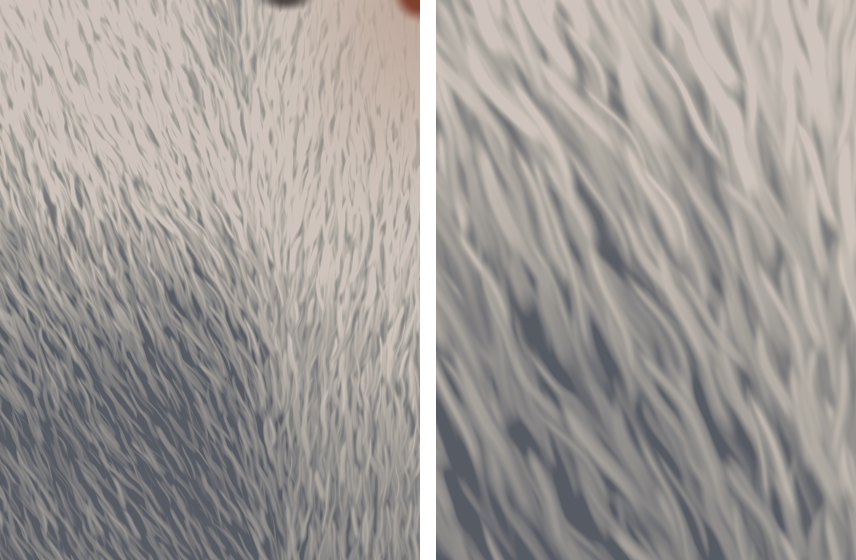
Left, the full canvas; right, a detail of the centre.
This texture is drawn by a Shadertoy shader. Its source:

```glsl
// Soft grey plush fur: overlapping wavy locks leaning toward a faint parting.

const vec3 SLATE = vec3(0.34, 0.355, 0.39);
const vec3 STEEL = vec3(0.47, 0.47, 0.48);
const vec3 ASH   = vec3(0.57, 0.56, 0.55);
const vec3 PEARL = vec3(0.68, 0.66, 0.63);
const vec3 CREAM = vec3(0.81, 0.77, 0.74);
const vec3 BLUSH = vec3(0.73, 0.63, 0.57);
const vec3 SHADOW = vec3(0.20, 0.17, 0.16);
const vec3 RUST  = vec3(0.50, 0.25, 0.18);
const int LAYERS = 5;

vec3 hash3(vec2 p, float seed) {
    vec3 q = fract(vec3(p.xyx + seed * 17.3) * vec3(0.1031, 0.1030, 0.0973));
    q += dot(q, q.yxz + 33.33);
    return fract((q.xxy + q.yzz) * q.zyx);
}

// Layered sines, roughly -1 to 1.
float waves(vec2 p, float frequency) {
    float sum = 0.0, gain = 0.55;
    for (int i = 0; i < 4; i++) {
        sum += gain * sin(p.x * frequency + 1.7 * sin(p.y * frequency * 0.7 + float(i)));
        p = mat2(0.8, -0.6, 0.6, 0.8) * p + 0.37;
        frequency *= 1.7;
        gain *= 0.6;
    }
    return sum;
}

// 0 on the left of the parting, 1 on the right.
float rightSide(vec2 p, float softness) {
    float parting = mix(0.50, 0.43, p.y) + 0.012 * sin(p.y * 11.0);
    return smoothstep(-softness, softness, p.x - parting);
}

// Lean of the pile, measured from the vertical.
float pileAngle(vec2 p) {
    float left = mix(-0.50, -0.36, smoothstep(0.1, 0.9, p.y));
    return mix(left, 0.08, rightSide(p, 0.11)) + 0.14 * waves(p, 14.0);
}

// Broad light: bright above and to the right, dim at the lower left.
float illumination(vec2 p) {
    float left = mix(0.14, 0.99, smoothstep(0.22, 0.84, p.y));
    float right = mix(0.42, 0.97, smoothstep(0.0, 0.72, p.y));
    float light = mix(left, right, rightSide(p, 0.13));
    vec2 hollow = (p - vec2(0.41, 0.98)) / vec2(0.06, 0.16);
    return light - 0.24 * exp(-dot(hollow, hollow)) + 0.06 * waves(p, 10.0);
}

vec3 furColour(float tone) {
    float t = clamp(tone, 0.0, 1.0) * 4.0;
    vec3 c = mix(SLATE, STEEL, clamp(t, 0.0, 1.0));
    c = mix(c, ASH, clamp(t - 1.0, 0.0, 1.0));
    c = mix(c, PEARL, clamp(t - 2.0, 0.0, 1.0));
    return mix(c, CREAM, clamp(t - 3.0, 0.0, 1.0));
}

// One wavy lock fading at both ends; returns coverage and relief.
vec2 lock(vec2 q, float angle, float halfLength, float width, float bend, float blur) {
    vec2 along = vec2(sin(angle), cos(angle));
    float t = dot(q, along) / halfLength;
    float curve = bend * (t * t - 0.3) + 0.0016 * sin(t * 4.0 + bend * 700.0);
    float s = dot(q, vec2(along.y, -along.x)) - curve;
    float taper = width * max(1.0 - t * t * t * t, 0.0) * (1.0 - 0.3 * t);
    float cover = smoothstep(-blur * 0.6, blur, taper - abs(s)) * smoothstep(1.0, 0.45, abs(t));
    float ridge = exp(-2.0 * s * s / (width * width)) - 0.5;
    float filaments = sin(s / width * 5.0 + bend * 900.0 + t);
    return vec2(cover, 0.16 * ridge + 0.035 * filaments + 0.05 * t);
}

// Lays one jittered grid of locks over the tone beneath.
float lockLayer(vec2 p, float under, float lift, float seed, float blur) {
    vec2 cell = vec2(0.020, 0.052);
    vec2 g = p / cell + vec2(seed * 0.37, seed * 0.61);
    vec2 home = floor(g);
    for (int j = -1; j <= 1; j++) {
        for (int i = -2; i <= 2; i++) {
            vec2 id = home + vec2(i, j);
            vec3 place = hash3(id, seed);
            vec3 form = hash3(id + 71.0, seed);
            vec2 q = (g - id - 0.5 - 0.8 * (place.xy - 0.5)) * cell;
            float angle = pileAngle(p - q) + 0.40 * (form.x - 0.5);
            vec2 hair = lock(q, angle, mix(0.036, 0.055, form.y),
                             mix(0.0034, 0.0062, form.z), 0.012 * (place.z - 0.5), blur);
            float tone = lift + 0.26 * (fract(place.z * 7.0 + form.x) - 0.5) + hair.y;
            under = mix(under, tone, 0.9 * hair.x);
        }
    }
    return under;
}

void mainImage(out vec4 fragColor, in vec2 fragCoord) {
    vec2 p = fragCoord / iResolution.y;
    float side = rightSide(p, 0.15);

    // Focus fades at the near and far ends.
    float blur = mix(0.0036, 0.0058, smoothstep(0.25, 0.55, abs(p.y - 0.5)));
    float relief = -0.46;
    for (int k = 0; k < LAYERS; k++) {
        float lift = mix(-0.32, 0.10, float(k) / float(LAYERS - 1));
        relief = lockLayer(p, relief, lift, float(k) + 1.0, blur);
    }
    float contrast = mix(1.25, 1.0, side) * mix(1.0, 0.8, smoothstep(0.7, 1.0, p.y));
    vec3 colour = furColour(illumination(p) + contrast * relief + 0.06);

    // Warm reflected light on the far right and top edge.
    float warmth = smoothstep(0.45, 0.75, p.x) * smoothstep(0.55, 1.0, p.y);
    colour = mix(colour, BLUSH, 0.7 * warmth);

    // Dark gap and rusty corner beyond the fur.
    float gap = length((p - vec2(0.51, 1.005)) / vec2(0.045, 0.022));
    float corner = length((p - vec2(0.75, 1.01)) / vec2(0.045, 0.045));
    colour = mix(colour, SHADOW, 0.8 * smoothstep(1.3, 0.3, gap));
    colour = mix(colour, RUST, smoothstep(1.2, 0.5, corner));
    fragColor = vec4(colour, 1.0);
}
```
